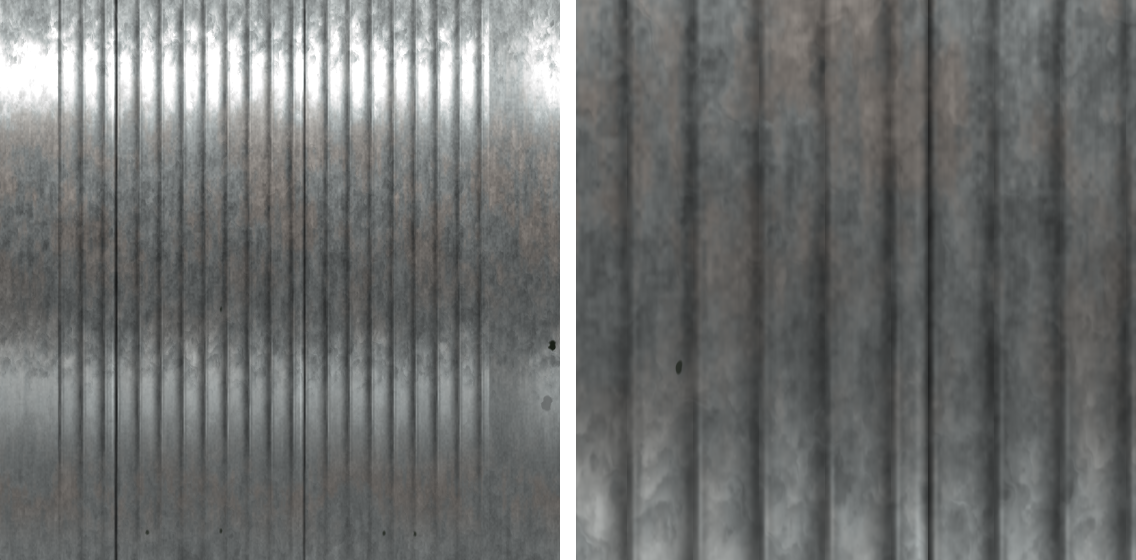
Left, the full canvas; right, a detail of the centre.
Reproduce this texture procedurally as a WebGL 2 fragment shader.

```glsl
#version 300 es
precision highp float;
// Weathered galvanised sheet: pressed vertical ribs, grouped by overlapping panel seams,
// between two plain margins. Two horizontal bands of reflected light cross the ribs;
// layered value noise adds ragged zinc, streaks and brown stains, then a few holes.

uniform vec2 u_resolution;
out vec4 fragColor;

const float PANEL_WIDTH = 0.336;
const float PANEL_START = -0.129;
const float RIB_WIDTH = 0.0392;
const float RIBS_LEFT = 0.104;
const float RIBS_RIGHT = 0.872;
const vec3 COOL_ZINC = vec3(0.975, 1.01, 1.01);
const vec3 WARM_STAIN = vec3(1.035, 0.99, 0.95);
const vec3 HOLE_COLOR = vec3(0.10, 0.12, 0.09);
const vec3 DENT_COLOR = vec3(0.36, 0.37, 0.37);

float hash(vec2 p) {
    vec3 q = fract(vec3(p.xyx) * 0.1031);
    q += dot(q, q.yzx + 33.33);
    return fract((q.x + q.y) * q.z);
}

float noise(vec2 p) {
    vec2 cell = floor(p), f = fract(p);
    f = f * f * (3.0 - 2.0 * f);
    float low = mix(hash(cell), hash(cell + vec2(1, 0)), f.x);
    float high = mix(hash(cell + vec2(0, 1)), hash(cell + vec2(1, 1)), f.x);
    return mix(low, high, f.y);
}

float fbm(vec2 p) {
    float sum = 0.0, weight = 0.5;
    for (int i = 0; i < 4; i++) {
        sum += weight * noise(p);
        p = p * 2.03 + 17.7;
        weight *= 0.5;
    }
    return sum / 0.9375;
}

float bell(float x, float center, float width) {
    float d = (x - center) / width;
    return exp(-d * d);
}

float stroke(float d, float halfWidth, float px) {
    return 1.0 - smoothstep(halfWidth - px, halfWidth + px, abs(d));
}

float spot(vec2 p, vec2 center, vec2 radius, float px) {
    vec2 d = (p - center) / radius;
    d.x += 0.8 * (noise(p * 190.0) - 0.5);
    float soft = px / min(radius.x, radius.y);
    return 1.0 - smoothstep(1.0 - soft, 1.0 + soft, length(d));
}

// Rounded face of one rib, lit from its left: 0 in the groove, 1 on the crest.
float ribCrest(float phase) {
    return smoothstep(0.06, 0.28, phase) * (1.0 - smoothstep(0.54, 0.94, phase));
}

void main() {
    vec2 uv = gl_FragCoord.xy / u_resolution;
    float px = 1.0 / min(u_resolution.x, u_resolution.y);
    float depth = 1.0 - uv.y;

    // Rib and panel coordinates
    float across = uv.x - PANEL_START;
    float panel = floor(across / PANEL_WIDTH);
    float local = across - panel * PANEL_WIDTH;
    float ribIndex = floor(local / RIB_WIDTH);
    float phase = local / RIB_WIDTH - ribIndex;
    float ribbed = smoothstep(RIBS_LEFT - 0.002, RIBS_LEFT + 0.002, uv.x)
                 * (1.0 - smoothstep(RIBS_RIGHT - 0.002, RIBS_RIGHT + 0.004, uv.x));
    float crest = ribCrest(phase);
    float variation = hash(vec2(ribIndex, panel + 7.0)) - 0.5;
    float relief = ribbed * (1.0 - 0.65 * smoothstep(0.76, 0.90, depth));

    // Surface noise, with the fine flecks bent by the broader mottling
    float patches = fbm(uv * vec2(17.0, 12.0) + 3.0);
    float mottle = fbm(uv * vec2(75.0, 48.0));
    float streaks = fbm(uv * vec2(130.0, 14.0) + 40.0);
    float flecks = noise(uv * vec2(150.0, 105.0) + 5.0 * mottle);
    float grain = noise(uv * vec2(300.0, 230.0));
    float rough = mix(1.0, 0.5, smoothstep(0.30, 0.65, depth));

    // Reflected light bands with ragged edges
    float ragged = depth + 0.085 * (mottle - 0.5) + 0.03 * (flecks - 0.5) + 0.04 * (patches - 0.5);
    float margin = mix(1.0, smoothstep(0.90, 0.99, uv.x) * 0.7 + 0.25, step(RIBS_RIGHT, uv.x));
    float gloss = mix(margin, mix(0.22, 1.0 + 0.3 * variation, crest), ribbed);
    float tone = mix(0.625, 0.372, smoothstep(0.10, 0.52, depth));
    tone += 0.015 * smoothstep(0.56, 0.66, depth) - 0.015 * bell(depth, 0.55, 0.05);
    tone *= mix(1.0, mix(0.89, 1.03, crest), relief);
    tone += 0.49 * bell(ragged, 0.133, 0.068) * gloss;
    tone += 0.20 * bell(ragged, 0.695, 0.078) * gloss;
    tone += rough * (0.20 * (mottle - 0.5) + 0.07 * (flecks - 0.5));
    tone += rough * (0.07 * (grain - 0.5) + 0.17 * (streaks - 0.5));
    tone += 0.08 * (patches - 0.5);

    // Groove shadows, bright pressed edges and overlapping seams, worn along their length
    float worn = 0.55 + 0.9 * noise(vec2(ribIndex + 9.0 * panel, depth * 34.0));
    float groove = (phase - floor(phase + 0.5)) * RIB_WIDTH;
    float glint = 0.03 + 0.15 * bell(depth, 0.13, 0.15) + 0.10 * bell(depth, 0.70, 0.12);
    tone *= 1.0 - 0.21 * relief * worn * bell(groove, -0.001, 0.0042);
    tone += glint * worn * relief * bell(groove, 0.0045, 0.0016);
    float seam = local - PANEL_WIDTH * step(0.5 * PANEL_WIDTH, local);
    float firstSeam = 1.0 - step(0.4, uv.x);
    float seamLine = mix(bell(seam, 0.0, 0.0024), stroke(seam, 0.0024, px), 0.6 * firstSeam);
    tone *= 1.0 - ribbed * mix(0.38, 0.55, firstSeam) * seamLine * (0.75 + 0.25 * worn);
    tone += glint * 0.7 * worn * relief * bell(seam, -0.006, 0.0018);

    // Cool zinc and brown stains
    float stainZone = bell(depth, 0.38, 0.22) + 0.9 * bell(depth, 0.88, 0.065);
    float stain = smoothstep(0.42, 0.62, 0.5 * patches + 0.25 * streaks + 0.25 * mottle) * stainZone;
    vec3 tint = mix(COOL_ZINC, WARM_STAIN, clamp(stain, 0.0, 1.0));
    tint = mix(tint, vec3(1.0), smoothstep(0.72, 0.95, tone));
    vec3 color = tint * max(tone, 0.08) * (1.0 - 0.10 * stain);

    // Paired fixing holes along the foot, then the larger marks
    float holes = 0.7 * spot(uv, vec2(0.395, 0.448), vec2(0.002, 0.004), px);
    for (int i = 0; i < 4; i++) {
        float pair = float(i / 2), side = float(i % 2);
        float x = 0.263 + 0.423 * pair + side * (0.131 - 0.076 * pair);
        float y = 0.046 + 0.012 * hash(vec2(float(i), 5.0));
        holes += 0.7 * spot(uv, vec2(x, y), vec2(0.0026, 0.004), px);
    }
    holes += spot(uv, vec2(0.987, 0.383), vec2(0.006, 0.009), px);
    float dent = spot(uv, vec2(0.977, 0.280), vec2(0.009, 0.014), px);
    color = mix(color, DENT_COLOR, 0.65 * dent);
    color = mix(color, HOLE_COLOR, min(holes, 1.0));
    fragColor = vec4(clamp(color, 0.0, 1.0), 1.0);
}
```
